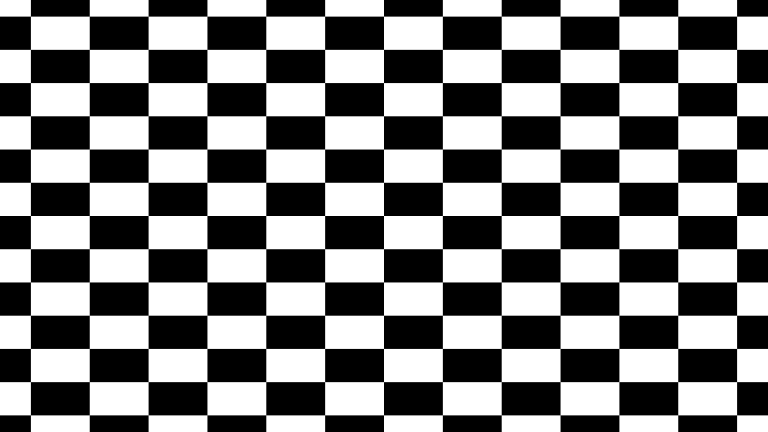
This pattern is drawn by a Shadertoy shader. Its source:

```glsl
// Black and white checkerboard of wide cells, centred on a cell corner.

const vec2 CELLS = vec2(13.05, 13.0); // cells across and down the canvas
const vec3 DARK = vec3(0.0);
const vec3 LIGHT = vec3(1.0);

// Signed distance to the nearest cell edge, in cells; the sign flips per cell.
vec2 signedEdgeDistance(vec2 p) {
    return 0.5 - abs(mod(p + 0.5, 2.0) - 1.0);
}

// Checker coverage from 0 to 1, smoothed over one filter width.
float checker(vec2 p, vec2 filterWidth) {
    vec2 side = clamp(2.0 * signedEdgeDistance(p) / filterWidth, -1.0, 1.0);
    return 0.5 - 0.5 * side.x * side.y;
}

void mainImage(out vec4 fragColor, in vec2 fragCoord) {
    // Cell coordinates measured from the canvas centre
    vec2 p = (fragCoord / iResolution.xy - 0.5) * CELLS;
    vec2 pixelSize = CELLS / iResolution.xy;

    fragColor = vec4(mix(DARK, LIGHT, checker(p, pixelSize)), 1.0);
}
```
